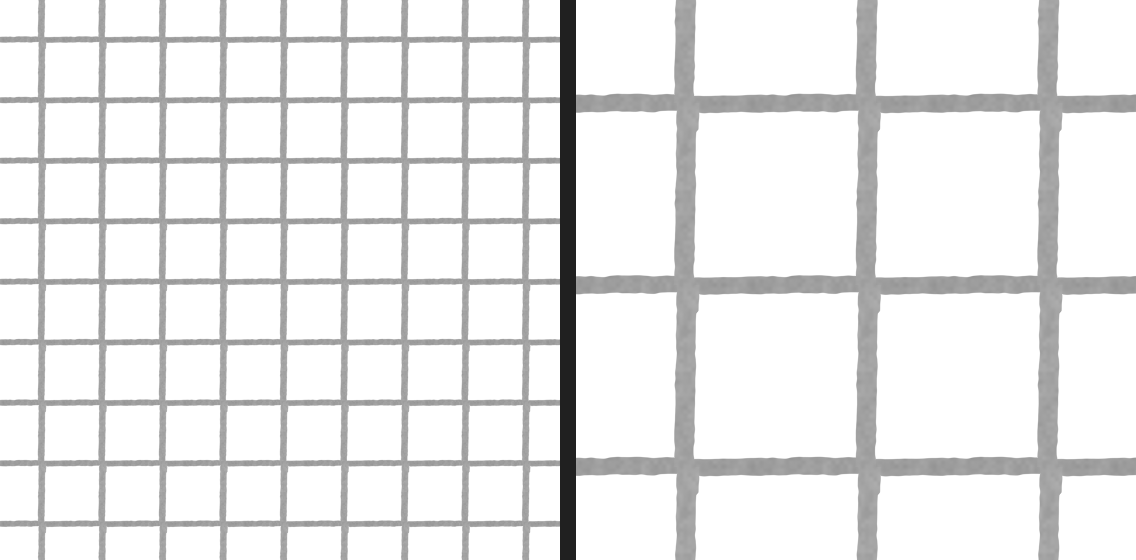
Left, the full canvas; right, a detail of the centre.
Write a Shadertoy shader that draws this pattern.

```glsl
// Square grid of grey, hand-inked bars on white paper.
// One tile repeats: each bar leans slightly, has wobbly edges from
// wrapped value noise, and is filled with a soft mottled grey.

#define CELLS 9.253                      // repeats across the canvas
#define CROSSING vec2(0.687, 0.599)      // first crossing, in cells
#define BAR_WIDTH vec2(0.108, 0.096)     // upright and level bar, in cells
#define LEAN vec2(0.017, 0.012)          // drift of each bar over one cell
#define WOBBLE 0.013                     // edge roughness
#define SNAG 0.010                       // bump on the upright below a crossing
#define MOTTLE 0.085                     // strength of the grey variation
#define UPRIGHT_GREY 0.638
#define LEVEL_GREY 0.622
#define PAPER vec3(1.0)

float hash(ivec2 cell, int seed) {
    uint h = uint(cell.x) * 1597334677u ^ uint(cell.y) * 3812015801u ^ uint(seed) * 2654435769u;
    h = (h ^ (h >> 15)) * 2246822519u;
    h = (h ^ (h >> 13)) * 3266489917u;
    return float((h ^ (h >> 16)) & 65535u) / 65535.0;
}

// Value noise that wraps over the unit tile.
float tileNoise(vec2 p, int period, int seed) {
    p *= float(period);
    ivec2 a = ivec2(floor(p)) % period;
    ivec2 b = (a + 1) % period;
    vec2 f = fract(p);
    f = f * f * (3.0 - 2.0 * f);
    return mix(mix(hash(a, seed), hash(ivec2(b.x, a.y), seed), f.x),
               mix(hash(ivec2(a.x, b.y), seed), hash(b, seed), f.x), f.y);
}

// Roughness of one edge at position t along its bar.
float edgeWobble(float t, int seed) {
    float coarse = tileNoise(vec2(t, 0.0), 11, seed) - 0.5;
    float fine = tileNoise(vec2(t, 0.0), 29, seed + 1) - 0.5;
    return WOBBLE * (0.65 * coarse + 0.35 * fine);
}

// Signed distance to a bar whose two edges wobble independently.
float barDistance(float across, float along, float width, int seed) {
    float high = across - 0.5 * width - edgeWobble(along, seed);
    float low = -across - 0.5 * width - edgeWobble(along, seed + 2);
    return max(high, low);
}

float coverage(float dist, float pixel) {
    return 1.0 - smoothstep(-0.75 * pixel, 0.75 * pixel, dist);
}

void mainImage(out vec4 fragColor, in vec2 fragCoord) {
    float pixel = CELLS / iResolution.y;
    vec2 grid = fragCoord * pixel - CROSSING;
    vec2 tile = fract(grid);
    vec2 across = fract(grid + 0.5) - 0.5;

    // Lean the bars between crossings and widen the upright at its snag.
    across -= LEAN * (tile.yx - 0.5);
    float snag = SNAG * smoothstep(0.84, 0.86, tile.y);
    float uprightAcross = across.x - snag * step(0.0, across.x);

    float upright = coverage(barDistance(uprightAcross, tile.y, BAR_WIDTH.x, 10), pixel);
    float level = coverage(barDistance(across.y, tile.x, BAR_WIDTH.y, 20), pixel);

    // Mottled ink, a little darker on the level bars.
    float blotches = tileNoise(tile, 19, 30) - 0.5;
    float grain = tileNoise(tile, 43, 31) - 0.5;
    float grey = mix(LEVEL_GREY, UPRIGHT_GREY, upright);
    grey += MOTTLE * (0.5 * blotches + 0.5 * grain);

    fragColor = vec4(mix(PAPER, vec3(grey), max(upright, level)), 1.0);
}
```
